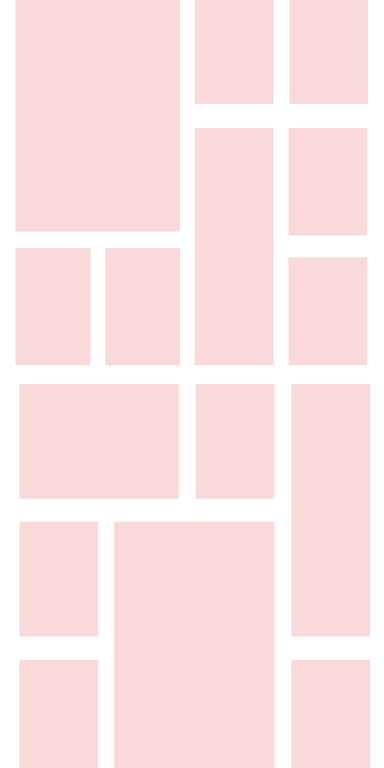
Reproduce this pattern procedurally as a Shadertoy shader.

```glsl
// Pale pink panels of mixed sizes in two staggered grids, split by white gutters.
#define PANEL_COLOR vec3(0.975, 0.85, 0.853)
#define GUTTER_COLOR vec3(1.0)
#define BEYOND_TOP 1.1
#define BEYOND_BOTTOM -0.1

// Share of the current pixel that lies inside a box, given its x and y spans
float panel(vec2 uv, vec2 spanX, vec2 spanY) {
    vec2 lo = vec2(spanX.x, spanY.x);
    vec2 hi = vec2(spanX.y, spanY.y);
    vec2 cover = clamp((uv - lo) * iResolution.xy + 0.5, 0.0, 1.0)
               - clamp((uv - hi) * iResolution.xy + 0.5, 0.0, 1.0);
    return cover.x * cover.y;
}

// Two panels stacked in one column, parted by a horizontal gutter
float stack(vec2 uv, vec2 column, vec2 spanY, vec2 gutter) {
    return panel(uv, column, vec2(spanY.x, gutter.x))
         + panel(uv, column, vec2(gutter.y, spanY.y));
}

// Upper group: a large block over a pair, then two stacked columns
float upperGroup(vec2 uv) {
    const float base = 0.5243;
    vec2 block = vec2(0.0404, 0.4688);
    vec2 blockGutter = vec2(0.2357, 0.2742);
    vec2 middle = vec2(0.5070, 0.7122);
    vec2 right = vec2(0.7513, 0.9565);
    vec2 rightTop = vec2(0.7539, 0.9583);
    vec2 topRow = vec2(0.8646, BEYOND_TOP);
    vec2 pairRow = vec2(base, 0.6771);

    float mask = panel(uv, block, vec2(0.6986, BEYOND_TOP));
    mask += panel(uv, vec2(block.x, blockGutter.x), pairRow);
    mask += panel(uv, vec2(blockGutter.y, block.y), pairRow);
    mask += stack(uv, middle, vec2(base, BEYOND_TOP), vec2(0.8333, topRow.x));
    mask += panel(uv, rightTop, topRow);
    mask += stack(uv, right, vec2(base, 0.8333), vec2(0.6647, 0.6934));
    return mask;
}

// Lower group: a wide and a narrow panel over a large block, with side stacks
float lowerGroup(vec2 uv) {
    vec2 left = vec2(0.0508, 0.2560);
    vec2 middle = vec2(0.5096, 0.7148);
    vec2 right = vec2(0.7586, 0.9635);
    vec2 topRow = vec2(0.3507, 0.5);
    vec2 lowerRows = vec2(BEYOND_BOTTOM, 0.3207);
    vec2 gutter = vec2(0.1410, 0.1712);

    float mask = panel(uv, vec2(left.x, 0.4656), topRow);
    mask += panel(uv, middle, topRow);
    mask += panel(uv, vec2(0.2969, middle.y), lowerRows);
    mask += stack(uv, left, lowerRows, gutter);
    mask += stack(uv, right, vec2(BEYOND_BOTTOM, topRow.y), gutter);
    return mask;
}

void mainImage(out vec4 fragColor, in vec2 fragCoord) {
    vec2 uv = fragCoord / iResolution.xy;
    float mask = clamp(upperGroup(uv) + lowerGroup(uv), 0.0, 1.0);
    fragColor = vec4(mix(GUTTER_COLOR, PANEL_COLOR, mask), 1.0);
}
```
